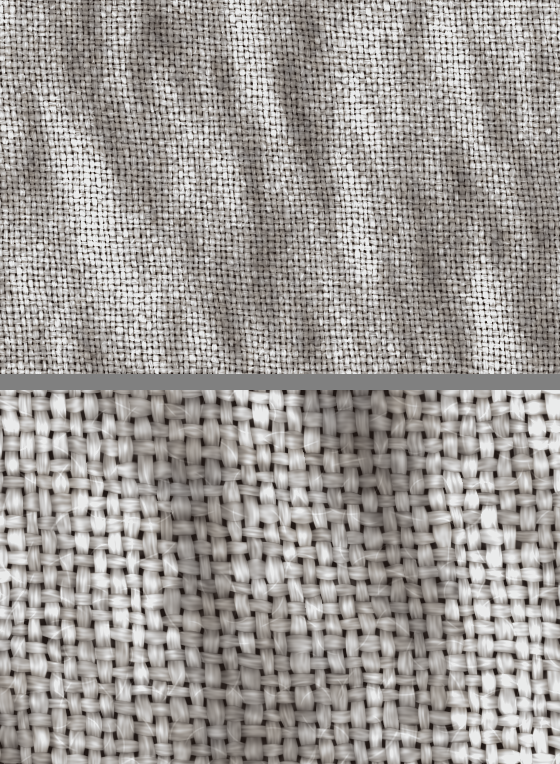
Top: the whole. Bottom: its middle third, enlarged.
This texture is drawn by a Shadertoy shader. Its source:

```glsl
// Coarse undyed linen: a plain weave of uneven threads with soft slanting folds and stray fibres.

vec2 hash2(vec2 p) {
    vec3 q = fract(p.xyx * vec3(0.1031, 0.1030, 0.0973));
    q += dot(q, q.yzx + 33.33);
    return fract((q.xx + q.yz) * q.zy);
}

// Gradient noise, roughly -0.7 to 0.7
float noise(vec2 p) {
    vec2 i = floor(p), f = p - i;
    vec2 u = f * f * f * (f * (f * 6.0 - 15.0) + 10.0);
    vec2 e = vec2(1, 0);
    float a = dot(hash2(i) * 2.0 - 1.0, f);
    float b = dot(hash2(i + e.xy) * 2.0 - 1.0, f - e.xy);
    float c = dot(hash2(i + e.yx) * 2.0 - 1.0, f - e.yx);
    float d = dot(hash2(i + e.xx) * 2.0 - 1.0, f - e.xx);
    return mix(mix(a, b, u.x), mix(c, d, u.x), u.y);
}

// One thread: x = coverage, y = brightness. Lift is 1 on top of a crossing, -1 below it.
vec2 thread(float across, float along, float id, float lift, float width, float aa) {
    float slub = noise(vec2(along * 0.6, id * 7.31 + 0.37));
    float halfWidth = width + 0.2 * slub + 0.05 * lift;
    float r = across / halfWidth;
    float roundness = sqrt(max(1.0 - r * r, 0.0));
    float fibre = noise(vec2(across * 6.0 + id * 5.3, along * 1.3 + id * 2.7));
    float tone = noise(vec2(along * 0.7 + 40.0, id * 3.73 + 0.5));
    float light = 0.32 + 0.34 * roundness + 0.25 * lift + 0.3 * fibre + 0.34 * tone;
    return vec2(1.0 - smoothstep(halfWidth - aa, halfWidth + aa, abs(across)), light);
}

// Short curved hairs, one per cell of a scattered grid
float hairs(vec2 p, float scale, float seed) {
    vec2 g = p * scale + seed * 3.7, cell = floor(g);
    vec2 h = hash2(cell + seed * 17.0), k = hash2(cell + seed * 29.0 + 5.0);
    vec2 q = g - cell - 0.5 - 0.25 * (h - 0.5);
    float angle = 6.2832 * k.x;
    q = mat2(cos(angle), sin(angle), -sin(angle), cos(angle)) * q;
    float dist = abs(q.y - (k.y - 0.5) * 2.5 * (q.x * q.x - 0.04));
    float aa = scale / iResolution.y;
    float line = 1.0 - smoothstep(0.0, 0.012 + aa, dist);
    return line * (1.0 - smoothstep(0.2, 0.36, abs(q.x))) * step(0.35, h.x);
}

void mainImage(out vec4 fragColor, in vec2 fragCoord) {
    vec2 p = fragCoord / iResolution.y;

    // Weave space: one unit per thread, leaning to the right and bent by the lie of the cloth
    vec2 w = p * vec2(65.0, 60.0) + vec2(4.5 * p.y, 2.4 * p.x);
    w += 1.2 * vec2(noise(p * 3.0 + 7.0), noise(p * 3.0 + 19.0));
    w += 0.4 * vec2(noise(w * vec2(0.6, 0.15)), noise(w * vec2(0.15, 0.6) + 31.0));
    w += 0.2 * vec2(noise(w * 0.7 + 73.0), noise(w * 0.7 + 91.0));
    vec2 id = floor(w), f = w - id - 0.5;
    float aa = 0.03 + 25.0 / iResolution.y;

    // Alternating over and under crossings, the upright threads fuller
    float side = 1.0 - 2.0 * mod(id.x + id.y, 2.0);
    vec2 warp = thread(f.x, w.y, id.x, side * cos(3.1416 * f.y), 0.4, aa);
    vec2 weft = thread(f.y, w.x, id.y + 131.0, -side * cos(3.1416 * f.x), 0.34, aa);
    warp.y += 0.04;
    weft.y -= 0.04;
    vec2 top = side > 0.0 ? warp : weft;
    vec2 under = side > 0.0 ? weft : warp;
    float light = mix(0.03, under.y, under.x);
    light = mix(light, top.y, top.x);

    // Fuzz and loose fibres
    light += 0.3 * noise(w * 1.9 + 11.0);
    for (int i = 0; i < 4; i++) {
        float n = float(i);
        light += 0.13 * hairs(p, 14.0 + 6.0 * n, n + 1.0);
    }

    // Folds run downwards, leaning to the right
    float slant = p.x + 0.2 * p.y;
    float fold = 0.55 * noise(vec2(slant * 5.0 + 3.0, p.y * 1.6 + 2.0))
               + 0.5 * noise(vec2(slant * 11.0, p.y * 3.0 + 8.0))
               + 0.35 * noise(vec2(slant * 17.0, p.y * 7.0) + 5.0);
    light *= clamp(0.99 + fold, 0.5, 1.35);

    // Warm shadows, neutral highlights
    vec3 color = mix(vec3(0.12, 0.09, 0.08), vec3(0.86, 0.86, 0.86), clamp(light, 0.0, 1.08));
    float warmth = (0.03 + 0.04 * noise(w * 0.45 + 60.0)) * (1.0 - smoothstep(0.6, 1.0, light));
    color *= 1.0 + warmth * vec3(0.7, 0.0, -1.0);
    fragColor = vec4(clamp(color, 0.0, 1.0), 1.0);
}
```
